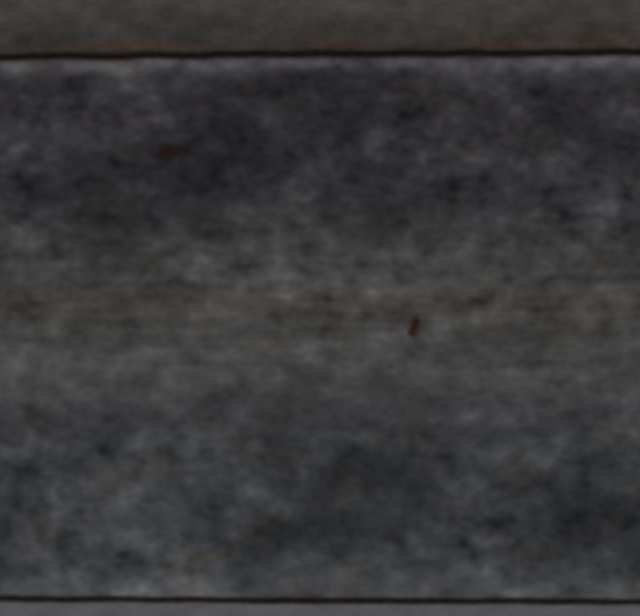
Reproduce this texture procedurally as a Shadertoy shader.

```glsl
// Weathered dark grey timber board between two shadow gaps, seen slightly blurred.
// Soft horizontal bands set the tone; gradient noise adds worn patches, pale
// mottling and long grain, then gaps, rusty lips and two nail stains go on top.

#define BASE_TONE 0.182
#define PATCH_AMOUNT 0.125
#define MOTTLE_AMOUNT 0.085
#define GRAIN_AMOUNT 0.034
#define FINE_AMOUNT 0.018
#define EDGE_WEAR 0.125
#define UPPER_GAP 0.908
#define LOWER_GAP 0.028
#define GAP_COLOR vec3(0.085, 0.060, 0.055)
#define RUST_COLOR vec3(0.15, 0.085, 0.06)
#define COOL_TINT vec3(-0.004, 0.0, 0.010)
#define WARM_TINT vec3(0.010, 0.003, -0.006)

vec2 hashGradient(vec2 cell) {
    vec3 q = fract(cell.xyx * vec3(0.1031, 0.1030, 0.0973));
    q += dot(q, q.yzx + 33.33);
    float angle = 6.28318 * fract((q.x + q.y) * q.z);
    return vec2(cos(angle), sin(angle));
}

float gradientNoise(vec2 p) {
    vec2 i = floor(p), f = fract(p);
    vec2 u = f * f * f * (f * (f * 6.0 - 15.0) + 10.0);
    vec2 e = vec2(1.0, 0.0);
    float a = dot(hashGradient(i), f);
    float b = dot(hashGradient(i + e.xy), f - e.xy);
    float c = dot(hashGradient(i + e.yx), f - e.yx);
    float d = dot(hashGradient(i + e.xx), f - e.xx);
    return mix(mix(a, b, u.x), mix(c, d, u.x), u.y);
}

float fbm(vec2 p) {
    float sum = 0.0, amp = 0.6;
    for (int i = 0; i < 4; i++) {
        sum += amp * gradientNoise(p);
        p = mat2(1.9, 0.4, -0.4, 1.9) * p + 17.3;
        amp *= 0.58;
    }
    return sum;
}

// Two turned layers of one size give round blotches without curly ridges
float blotches(vec2 p) {
    return 0.75 * (gradientNoise(p) + gradientNoise(mat2(0.8, 0.6, -0.6, 0.8) * p + 53.7));
}

float bell(float x, float center, float width) {
    float d = (x - center) / width;
    return exp(-d * d);
}

// Tone of the main board from bottom to top
float boardTone(float y) {
    return BASE_TONE + 0.088 * bell(y, 0.40, 0.105) + 0.045 * bell(y, 0.56, 0.085)
         + 0.025 * bell(y, 0.20, 0.12);
}

vec3 mainBoard(vec2 p, float edgeDepth) {
    float patches = fbm(p * vec2(3.2, 5.0) + 3.7);
    float tone = boardTone(p.y + 0.06 * fbm(p * vec2(4.5, 3.0) + 41.0));
    tone += PATCH_AMOUNT * patches;

    // Soft pale mottling in three sizes, strongest in the worn patches
    float mottle = 0.55 * blotches(p * vec2(14.0, 18.0) + 9.0)
                 + 0.50 * blotches(p * vec2(27.0, 36.0) + 71.0)
                 + 0.32 * blotches(p * vec2(50.0, 64.0) + 133.0);
    mottle += 0.9 * mottle * abs(mottle);
    tone += MOTTLE_AMOUNT * mottle * (0.75 + 0.5 * smoothstep(-0.3, 0.3, patches));

    // Long grain is clearest through the middle
    float middle = bell(p.y, 0.50, 0.13);
    float grain = gradientNoise(vec2(p.x * 3.5, p.y * 50.0 + 0.8 * patches))
                + 0.7 * gradientNoise(vec2(p.x * 9.0, p.y * 85.0) + 23.0);
    tone += GRAIN_AMOUNT * grain * (0.15 + 0.85 * middle);

    // Ragged pale rims: narrow under the upper gap, smudged above the lower one
    float topWidth = 0.017 + 0.014 * gradientNoise(p * vec2(14.0, 2.0));
    float topRim = bell(edgeDepth, 0.014, topWidth);
    float smudge = 0.050 + 0.055 * gradientNoise(vec2(p.x * 8.0, 4.4));
    float lowRim = bell(p.y, 0.030, smudge);
    float ragged = 0.85 + 0.7 * blotches(p * vec2(24.0, 26.0));
    tone += EDGE_WEAR * (topRim * ragged + 0.9 * lowRim * (0.5 + 0.5 * ragged));

    // Violet in the upper dark part, blue below, neutral to brown in the middle
    vec3 cool = COOL_TINT + vec3(0.007, -0.004, 0.0) * smoothstep(0.5, 0.75, p.y);
    float warmth = 0.75 * middle
                 + smoothstep(0.08, 0.55, fbm(p * vec2(8.0, 15.0) + 88.0));
    return tone + mix(cool, WARM_TINT, clamp(warmth, 0.0, 1.0));
}

vec3 upperBoard(vec2 p, float height) {
    float tone = 0.200 + 0.045 * smoothstep(0.02, 0.08, height);
    tone += 0.06 * fbm(p * vec2(8.0, 18.0) + 5.0);
    tone += 0.035 * blotches(p * vec2(32.0, 40.0));
    vec3 color = tone + vec3(0.006, 0.0, -0.006);
    float lip = bell(height, 0.017, 0.010) * (0.7 + gradientNoise(p * vec2(7.0, 3.0)));
    return color + lip * vec3(0.030, -0.004, -0.020);
}

void mainImage(out vec4 fragColor, in vec2 fragCoord) {
    vec2 p = fragCoord / iResolution.y;
    float wobble = 0.003 * gradientNoise(vec2(p.x * 16.0, 2.5));
    float upper = p.y - UPPER_GAP - 0.008 * p.x - wobble;
    float lower = p.y - LOWER_GAP + 0.005 * p.x + wobble * 0.5;

    vec3 color = mainBoard(p, -upper);

    // Nail stains: the first lies wide, the second stands tall
    for (int i = 0; i < 2; i++) {
        float k = float(i);
        vec2 offset = p - mix(vec2(0.272, 0.750), vec2(0.673, 0.470), k);
        offset += 0.008 * gradientNoise(p * 60.0 + k * 19.0);
        float d = length(offset / mix(vec2(0.020, 0.014), vec2(0.012, 0.021), k));
        color = mix(color, RUST_COLOR, 0.85 * (1.0 - smoothstep(0.1, 1.25, d)));
    }

    // Neighbouring boards and shadow gaps
    color = mix(color, upperBoard(p, upper), smoothstep(-0.004, 0.004, upper));
    vec3 lowerBoard = vec3(0.325, 0.325, 0.335) + 0.03 * gradientNoise(p * vec2(20.0, 45.0));
    color = mix(lowerBoard, color, smoothstep(-0.009, -0.002, lower));
    color = mix(color, GAP_COLOR, 0.95 * bell(upper, 0.0, 0.0065));
    color = mix(color, GAP_COLOR, 0.85 * bell(lower, 0.0, 0.0055));

    color += FINE_AMOUNT * gradientNoise(p * vec2(85.0, 110.0) + 31.0);
    fragColor = vec4(clamp(color, 0.0, 1.0), 1.0);
}
```
